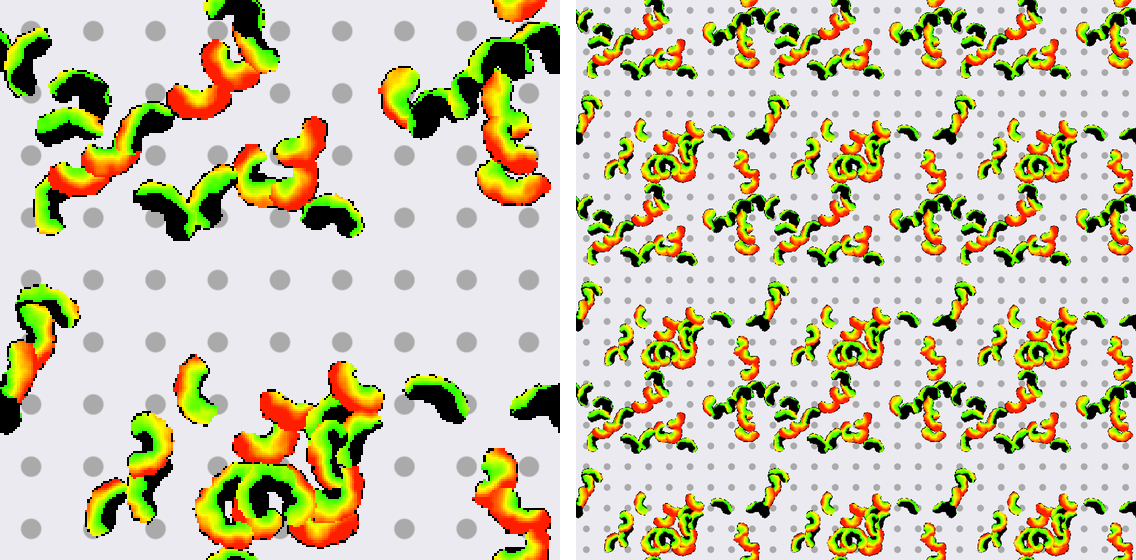
Left, the tile; right, the same tile 3 across and 3 down.
Give the GLSL for this pattern, as a WebGL 2 fragment shader.

```glsl
#version 300 es
precision highp float;
// Clumps of ragged rainbow-and-black crescents over a regular grid of grey dots, tiling.

#define DOTS 9.0           // dots per side
#define DOT_RADIUS 0.0182
#define BLOCKS 256.0       // steps per side of the coarse crescents
#define CLUMPS 4           // clumps per side
#define MAX_CHAIN 5        // most crescents in a clump
#define CHAIN_STEP 0.072
#define BEND_RADIUS 0.042
#define HALF_WIDTH 0.026
#define RAGGED 0.006       // wobble of the outlines
#define BLACK_FROM 0.64    // ramp value where green turns black
#define SEED 17.0

uniform vec2 u_resolution;
out vec4 fragColor;

const float TAU = 6.2831853;
const vec3 PAPER = vec3(0.918, 0.918, 0.94);
const vec3 DOT_GREY = vec3(0.667);

vec2 hash2(vec2 p) {
  vec3 q = fract(p.xyx * vec3(0.1031, 0.1030, 0.0973));
  q += dot(q, q.yzx + 33.33);
  return fract((q.xx + q.yz) * q.zy);
}

vec2 direction(float angle) { return vec2(cos(angle), sin(angle)); }

// Gradient noise that repeats after a whole number of cells
float cornerValue(vec2 cell, vec2 offset, float cells) {
  return dot(direction(TAU * hash2(mod(cell, cells) + SEED).x), offset);
}

float wrapNoise(vec2 uv, float cells) {
  vec2 p = uv * cells, i = floor(p), f = p - i;
  vec2 s = f * f * f * (f * (f * 6.0 - 15.0) + 10.0);
  vec2 x = vec2(1.0, 0.0), y = x.yx;
  float low = mix(cornerValue(i, f, cells), cornerValue(i + x, f - x, cells), s.x);
  float high = mix(cornerValue(i + y, f - y, cells),
                   cornerValue(i + 1.0, f - 1.0, cells), s.x);
  return mix(low, high, s.y);
}

// Distance to the middle line of an arc that opens around +y
float arcDistance(vec2 p, float halfAngle, float radius) {
  vec2 tip = vec2(sin(halfAngle), cos(halfAngle));
  p.x = abs(p.x);
  return tip.y * p.x > tip.x * p.y ? length(p - tip * radius)
                                   : abs(length(p) - radius);
}

// Red, orange, yellow, green, then a hard step to black
vec3 rampColor(float t) {
  float hue = 3.0 * max(t, 0.04);
  vec3 rainbow = vec3(clamp(2.0 - hue, 0.0, 1.0), clamp(hue, 0.0, 1.0), 0.0);
  return t > BLACK_FROM ? vec3(0.0) : rainbow;
}

// Adds the chain of crescents of one clump to color and distance
void drawClump(vec2 id, vec2 p, float grain, inout vec3 color, inout float nearest) {
  vec2 start = hash2(id + SEED * 3.0);
  vec2 pick = hash2(id + SEED * 5.0);
  vec2 center = (id + 0.1 + 0.8 * start) / float(CLUMPS);
  int count = 1 + int(pick.x * float(MAX_CHAIN));
  float heading = TAU * pick.y;

  for (int k = 0; k < MAX_CHAIN; k++) {
    if (k >= count) break;
    vec2 key = id + vec2(7.0, 13.0) * float(k + 1);
    vec2 a = hash2(key + SEED * 7.0), b = hash2(key + SEED * 11.0);
    vec2 outward = direction(TAU * a.x);
    float radius = BEND_RADIUS * mix(0.8, 1.45, a.y * a.y);
    float halfAngle = mix(0.8, 1.15, b.x) * BEND_RADIUS / radius;

    // Local frame, with the shortest way round the tile
    vec2 d = p - center;
    d -= round(d);
    vec2 q = vec2(d.x * outward.y - d.y * outward.x, dot(d, outward) + radius);
    float along = clamp(q.x / radius, -1.0, 1.0);
    float width = HALF_WIDTH * (1.0 + 0.45 * (b.y - 0.5) * along);
    float dist = arcDistance(q, halfAngle, radius) - width;

    if (dist < 0.0) {
      float across = clamp((length(q) - radius) / width, -1.0, 1.0);
      float t = 0.45 - 0.36 * across + 0.3 * outward.y;
      t += 0.4 * (b.y - 0.5) * along + 0.25 * (b.x - 0.5) + 0.3 * grain;
      color = rampColor(t);
    }
    nearest = min(nearest, dist);
    heading += 2.4 * (b.x - 0.5);
    center += CHAIN_STEP * direction(heading);
  }
}

void main() {
  vec2 uv = gl_FragCoord.xy / u_resolution;
  float pixel = 1.0 / min(u_resolution.x, u_resolution.y);

  // Dots
  float dotDist = length(fract(uv * DOTS) - 0.5) / DOTS - DOT_RADIUS;
  vec3 color = mix(DOT_GREY, PAPER, smoothstep(-pixel, pixel, dotDist));

  // Crescents, on coarse blocks with wobbled outlines
  vec2 block = (floor(uv * BLOCKS) + 0.5) / BLOCKS;
  vec2 wobble = vec2(wrapNoise(block, 40.0), wrapNoise(block + 0.37, 40.0));
  wobble += 0.6 * vec2(wrapNoise(block, 90.0), wrapNoise(block + 0.61, 90.0));
  float grain = wrapNoise(block, 24.0);
  float nearest = 1.0;
  for (int n = 0; n < CLUMPS * CLUMPS; n++) {
    vec2 id = vec2(n % CLUMPS, n / CLUMPS);
    drawClump(id, block + RAGGED * wobble, grain, color, nearest);
  }

  // Thin broken black rim around each clump
  bool onRim = nearest < 0.0 && nearest > -0.8 / BLOCKS;
  if (onRim && wrapNoise(block, 64.0) > -0.15) color = vec3(0.0);

  fragColor = vec4(color, 1.0);
}
```
